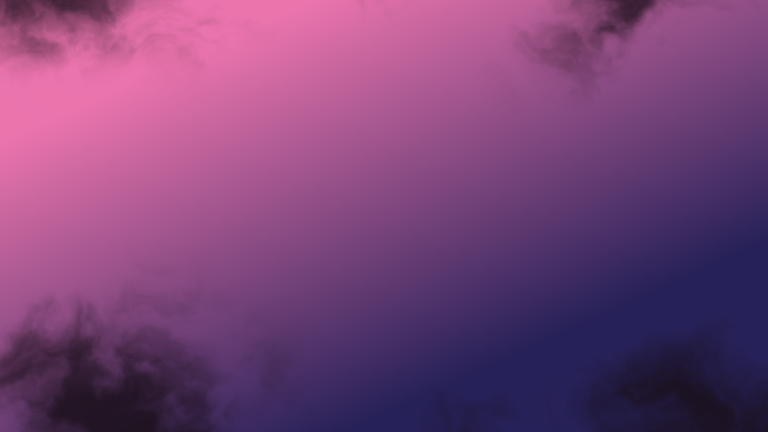
This background is drawn by a Shadertoy shader. Its source:

```glsl
// Draws dark smoke drifting round the edges of a diagonal pink to indigo gradient.

#define PINK vec3(0.92, 0.455, 0.68)
#define INDIGO vec3(0.15, 0.13, 0.345)
#define SMOKE vec3(0.10, 0.06, 0.10)
#define GRADIENT_SLOPE vec2(-0.78, 0.97)
#define GRADIENT_OFFSET 0.35
#define SMOKE_SCALE 4.5
#define SMOKE_WARP 0.55
#define SMOKE_OPACITY 0.88
#define RAGGEDNESS 1.5
#define OCTAVES 6

// Sine-free hash of a lattice point
float hash(vec2 cell) {
    vec3 q = fract(vec3(cell.xyx) * 0.1031);
    q += dot(q, q.yzx + 33.33);
    return fract((q.x + q.y) * q.z);
}

float valueNoise(vec2 p) {
    vec2 cell = floor(p);
    vec2 f = fract(p);
    f = f * f * f * (f * (f * 6.0 - 15.0) + 10.0);
    float low = mix(hash(cell), hash(cell + vec2(1, 0)), f.x);
    float high = mix(hash(cell + vec2(0, 1)), hash(cell + vec2(1, 1)), f.x);
    return mix(low, high, f.y);
}

// Layered noise, rotated at each octave to hide the lattice
float fbm(vec2 p) {
    const mat2 turn = mat2(0.8, 0.6, -0.6, 0.8);
    float sum = 0.0, total = 0.0, amplitude = 0.5;
    for (int i = 0; i < OCTAVES; i++) {
        sum += amplitude * valueNoise(p);
        total += amplitude;
        amplitude *= 0.5;
        p = turn * p * 2.03 + 17.3;
    }
    return sum / total;
}

// Soft elliptical banks: centre.xy, radius.zw, each with its own weight
float smokeMask(vec2 uv) {
    const vec4 banks[7] = vec4[7](
        vec4(0.05, 1.03, 0.16, 0.16),
        vec4(0.35, 1.00, 0.18, 0.16),
        vec4(0.80, 1.00, 0.15, 0.22),
        vec4(0.96, 0.92, 0.14, 0.28),
        vec4(0.13, 0.05, 0.19, 0.26),
        vec4(0.62, 0.02, 0.22, 0.16),
        vec4(0.95, 0.03, 0.18, 0.18));
    const float weights[7] = float[7](1.05, 0.30, 0.72, 0.38, 0.85, 0.42, 0.95);
    float clear = 1.0;
    for (int i = 0; i < 7; i++) {
        vec2 d = (uv - banks[i].xy) / banks[i].zw;
        clear *= 1.0 - min(weights[i], 1.0) * exp(-dot(d, d));
    }
    return 1.0 - clear;
}

float smokeDensity(vec2 uv, vec2 p) {
    vec2 q = p * SMOKE_SCALE;
    vec2 drift = vec2(fbm(q + 3.7), fbm(q + 41.2)) - 0.5;
    float billow = fbm(q + drift * SMOKE_WARP * 3.0 + 9.1);
    float mask = smokeMask(uv);
    float cover = smoothstep(0.15, 1.15, mask + RAGGEDNESS * (billow - 0.5));
    return SMOKE_OPACITY * cover * smoothstep(0.0, 0.5, mask);
}

void mainImage(out vec4 fragColor, in vec2 fragCoord) {
    vec2 uv = fragCoord / iResolution.xy;
    vec2 p = fragCoord / iResolution.y;

    // Diagonal gradient
    float warmth = clamp(GRADIENT_OFFSET + dot(GRADIENT_SLOPE, uv), 0.0, 1.0);
    vec3 color = mix(INDIGO, PINK, warmth);

    // Smoke over it
    color = mix(color, SMOKE, smokeDensity(uv, p));
    fragColor = vec4(color, 1.0);
}
```
